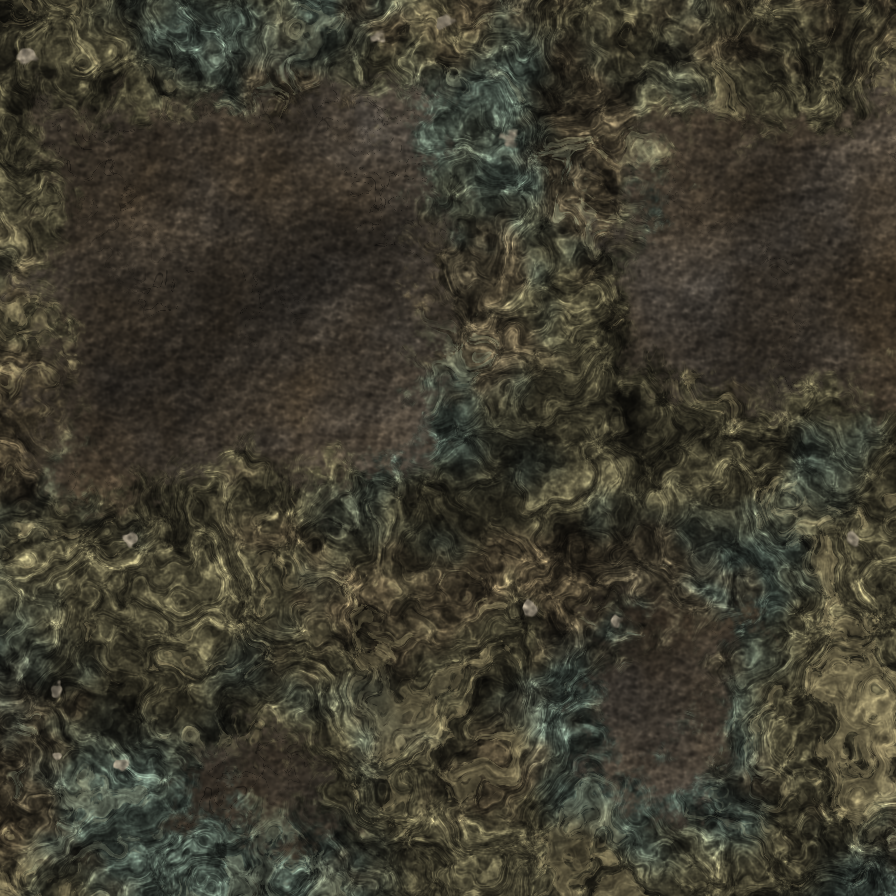
Reproduce this texture procedurally as a Shadertoy shader.

```glsl
const vec3 ROCK_BROWN   = vec3(0.235, 0.205, 0.165);
const vec3 LICHEN_OLIVE = vec3(0.245, 0.232, 0.170);
const vec3 LICHEN_TEAL  = vec3(0.200, 0.232, 0.205);
const vec3 EARTH_BROWN  = vec3(0.225, 0.195, 0.145);
const vec3 CRUST_OCHRE  = vec3(0.440, 0.405, 0.295);
const vec3 PEBBLE_PALE  = vec3(0.580, 0.540, 0.470);

const float LICHEN_CONTRAST = 0.37;
const float ROCK_CONTRAST   = 0.24;
const float PEBBLE_GRID     = 11.0;
const float PEBBLE_SHARE    = 0.10;

// Rock slabs: centre and half size
const int SLAB_COUNT = 4;
const vec4 SLABS[SLAB_COUNT] = vec4[](
    vec4(0.27, 0.68, 0.22, 0.21),
    vec4(0.87, 0.72, 0.16, 0.15),
    vec4(0.74, 0.20, 0.06, 0.10),
    vec4(0.28, 0.11, 0.08, 0.03));
const vec2 CREVICE_START = vec2(0.24, 0.61);
const vec2 CREVICE_END   = vec2(0.37, 0.73);

float hash(vec2 p) {
    vec3 q = fract(p.xyx * 0.1031);
    q += dot(q, q.yzx + 33.33);
    return fract((q.x + q.y) * q.z);
}

float noise(vec2 p) {
    vec2 cell = floor(p), f = fract(p);
    f = f * f * (3.0 - 2.0 * f);
    return mix(mix(hash(cell), hash(cell + vec2(1, 0)), f.x),
               mix(hash(cell + vec2(0, 1)), hash(cell + vec2(1, 1)), f.x), f.y);
}

// Fractal noise with zero mean and about unit deviation
float fbm(vec2 p, int octaves, float gain) {
    float sum = 0.0, power = 0.0, amp = 1.0;
    p += 40.0;
    for (int i = 0; i < octaves; i++) {
        sum += amp * (noise(p) - 0.5);
        power += amp * amp;
        amp *= gain;
        p = mat2(1.6, 1.2, -1.2, 1.6) * p + 17.3;
    }
    return sum / (0.2 * sqrt(power));
}

float boxDistance(vec2 p, vec2 halfSize) {
    vec2 d = abs(p) - halfSize;
    return length(max(d, 0.0)) + min(max(d.x, d.y), 0.0);
}

float segmentDistance(vec2 p, vec2 a, vec2 b) {
    vec2 ab = b - a;
    return length(p - a - ab * clamp(dot(p - a, ab) / dot(ab, ab), 0.0, 1.0));
}

float slabDistance(vec2 p) {
    float d = 1.0;
    for (int i = 0; i < SLAB_COUNT; i++)
        d = min(d, boxDistance(p - SLABS[i].xy, SLABS[i].zw));
    return d;
}

float rockHeight(vec2 p) {
    return fbm(p * vec2(30.0, 42.0), 4, 0.75);
}

vec3 rockColor(vec2 p, vec2 warp) {
    // Relief lit from the upper left
    float relief = rockHeight(p) - rockHeight(p + vec2(-0.003, 0.004));
    float tone = 0.55 * fbm(p * 7.0, 4, 0.6) + 0.55 * relief + 0.4 * fbm(p * 150.0, 2, 0.9);
    // Thin broken cracks, mostly level
    float crack = abs(fbm(p * vec2(6.0, 13.0) + warp, 4, 0.6));
    float broken = smoothstep(0.0, 1.2, fbm(p * 9.0 + 5.0, 2, 0.5));
    tone -= 1.8 * broken * smoothstep(0.14, 0.0, crack);
    // Deep diagonal crevice
    float crevice = segmentDistance(p + 0.018 * warp, CREVICE_START, CREVICE_END);
    tone -= 1.7 * smoothstep(0.10, 0.0, crevice);
    vec3 tint = mix(ROCK_BROWN, ROCK_BROWN.rrr * 0.9, 0.12 * (1.0 + warp.x));
    return tint * exp(ROCK_CONTRAST * tone);
}

vec3 lichenColor(vec2 p, vec2 warp) {
    float teal = smoothstep(-0.6, 1.3, fbm(p * 4.0 + 8.0, 4, 0.6) + 2.4 * (0.45 - p.y));
    float earth = smoothstep(0.1, 1.6, fbm(p * 6.0 + 21.0, 4, 0.65));
    vec3 tint = mix(mix(LICHEN_OLIVE, LICHEN_TEAL, teal), EARTH_BROWN, 0.8 * earth);

    // Mottling, fine grain and dark pits
    float tone = 0.45 * fbm(p * 8.0 + warp, 3, 0.6)
               + 0.75 * fbm(p * 42.0 + warp, 4, 0.85)
               + 0.25 * fbm(p * 210.0, 2, 0.8);
    tone -= 1.3 * smoothstep(0.8, 1.5, fbm(p * 20.0 + 3.0, 4, 0.75));
    vec3 color = tint * exp(LICHEN_CONTRAST * tone);

    // Ragged pale crusts
    float crust = smoothstep(0.9, 1.7, fbm(p * 11.0 + 0.4 * warp + 60.0, 6, 0.78));
    vec3 crustTint = mix(CRUST_OCHRE, CRUST_OCHRE.ggb * vec3(0.86, 0.93, 1.08), teal);
    return mix(color, crustTint * exp(0.2 * tone), 0.75 * crust);
}

// Coverage of sparse pale pebbles, one candidate per grid cell
float pebbles(vec2 p) {
    vec2 cell = floor(p * PEBBLE_GRID);
    vec2 centre = 0.25 + 0.5 * vec2(hash(cell + 3.7), hash(cell + 91.3));
    float radius = mix(0.05, 0.11, hash(cell + 47.1));
    float d = length(fract(p * PEBBLE_GRID) - centre) + 0.02 * fbm(p * 90.0, 2, 0.6);
    return step(hash(cell + 12.9), PEBBLE_SHARE) * smoothstep(radius + 0.02, radius - 0.02, d);
}

void mainImage(out vec4 fragColor, in vec2 fragCoord) {
    vec2 p = fragCoord / iResolution.xy;
    vec2 warp = vec2(fbm(p * 9.0, 4, 0.6), fbm(p * 9.0 + 31.0, 4, 0.6));

    // Slabs fade raggedly into the lichen
    float d = slabDistance(p + 0.014 * warp) + 0.012 * fbm(p * 38.0, 4, 0.8);
    float rock = smoothstep(0.028, -0.028, d);
    vec3 color = mix(lichenColor(p, warp), rockColor(p, warp), rock);

    float grain = exp(0.18 * fbm(p * 130.0, 2, 0.8));
    color = mix(color, PEBBLE_PALE * grain, 0.85 * pebbles(p) * (1.0 - rock));
    fragColor = vec4(color, 1.0);
}
```
